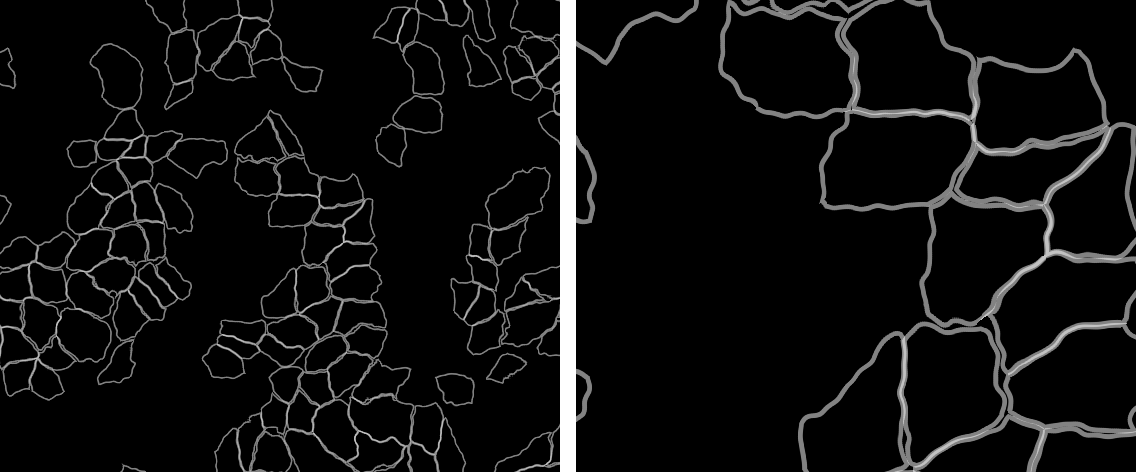
Left, the full canvas; right, a detail of the centre.
Reproduce this pattern procedurally as a Shadertoy shader.

```glsl
const float GRAINS_HIGH = 14.0;     // cells per canvas height
const float LINE_RADIUS = 0.0017;   // in canvas heights
const float LINE_LIGHT = 0.51;
const float MAX_GAP = 0.055;        // in cells

vec2 hash2(vec2 p) {
    vec3 q = fract(p.xyx * vec3(0.1031, 0.1030, 0.0973));
    q += dot(q, q.yzx + 33.33);
    return fract((q.xx + q.yz) * q.zy);
}

float cornerSlope(vec2 corner, vec2 offset) {
    float angle = 6.2832 * hash2(corner).x;
    return dot(vec2(cos(angle), sin(angle)), offset);
}

float gradientNoise(vec2 p) {
    vec2 i = floor(p), f = fract(p);
    vec2 u = f * f * f * (f * (f * 6.0 - 15.0) + 10.0);
    vec2 e = vec2(1, 0);
    float low = mix(cornerSlope(i, f), cornerSlope(i + e, f - e), u.x);
    float high = mix(cornerSlope(i + e.yx, f - e.yx), cornerSlope(i + 1.0, f - 1.0), u.x);
    return mix(low, high, u.y);
}

vec2 noise2(vec2 p) {
    return vec2(gradientNoise(p), gradientNoise(p + vec2(37.2, 17.6)));
}

// Broad shear, wavy sides, then fine roughness
vec2 warp(vec2 p) {
    return p + 1.2 * noise2(p * 0.3) + 0.24 * noise2(p * 1.3 + 50.0)
             + 0.075 * noise2(p * 4.5 + 90.0);
}

vec2 siteOf(vec2 cell) {
    return cell + 0.5 + 0.86 * (hash2(cell + 11.0) - 0.5);
}

// Grains gather in clusters, with a few strays
float isGrain(vec2 cell) {
    float cluster = gradientNoise(siteOf(cell) * 0.24 + 5.3);
    float stray = 0.42 * (hash2(cell + 71.0).x - 0.5);
    return step(0.02, cluster + stray);
}

vec2 nearestCell(vec2 p) {
    vec2 base = floor(p), best = base;
    float bestDist = 1e5;
    for (int k = 0; k < 25; k++) {
        vec2 cell = base + vec2(k % 5 - 2, k / 5 - 2);
        float d = distance(siteOf(cell), p);
        if (d < bestDist) { bestDist = d; best = cell; }
    }
    return best;
}

// Neighbour across the closest side; side returns normal and distance
vec2 nearestNeighbour(vec2 p, vec2 own, out vec3 side) {
    vec2 ownSite = siteOf(own), best = own;
    side = vec3(1, 0, 1e5);
    for (int k = 0; k < 25; k++) {
        if (k == 12) continue;
        vec2 cell = own + vec2(k % 5 - 2, k / 5 - 2);
        vec2 site = siteOf(cell);
        vec2 normal = normalize(site - ownSite);
        float d = dot(0.5 * (site + ownSite) - p, normal);
        if (d < side.z) { side = vec3(normal, d); best = cell; }
    }
    return best;
}

// Undo the stretching of the warp along a normal
float trueDistance(float d, vec2 normal, mat2 stretch) {
    return d / max(length(normal * stretch), 0.1);
}

// Outline of a grain: its cell side, inset and cut by a disc
float outline(vec2 p, vec2 cell, vec3 side, mat2 stretch, float pixel) {
    float gap = MAX_GAP * clamp(0.42 + gradientNoise(p * 1.1 + cell * 7.3), 0.0, 1.0);
    float toSide = trueDistance(side.z - gap, side.xy, stretch);

    vec2 fromSite = p - siteOf(cell);
    float reach = length(fromSite);
    float radius = mix(0.62, 0.95, hash2(cell + 31.0).y);
    float toDisc = trueDistance(radius - reach, fromSite / max(reach, 0.001), stretch);

    float d = abs(min(toSide, toDisc));
    float ink = 1.0 - smoothstep(LINE_RADIUS - 0.6 * pixel, LINE_RADIUS + 0.6 * pixel, d);
    return LINE_LIGHT * ink * isGrain(cell);
}

void mainImage(out vec4 fragColor, in vec2 fragCoord) {
    float pixel = 1.0 / iResolution.y;
    vec2 p = warp(fragCoord * pixel * GRAINS_HIGH);
    mat2 stretch = mat2(dFdx(p), dFdy(p)) / pixel;

    vec3 side;
    vec2 own = nearestCell(p);
    vec2 other = nearestNeighbour(p, own, side);

    // Both outlines along a shared side, brighter where they merge
    float ownLine = outline(p, own, side, stretch, pixel);
    float otherLine = outline(p, other, -side, stretch, pixel);
    float light = 1.0 - (1.0 - ownLine) * (1.0 - otherLine);
    fragColor = vec4(vec3(light), 1.0);
}
```
